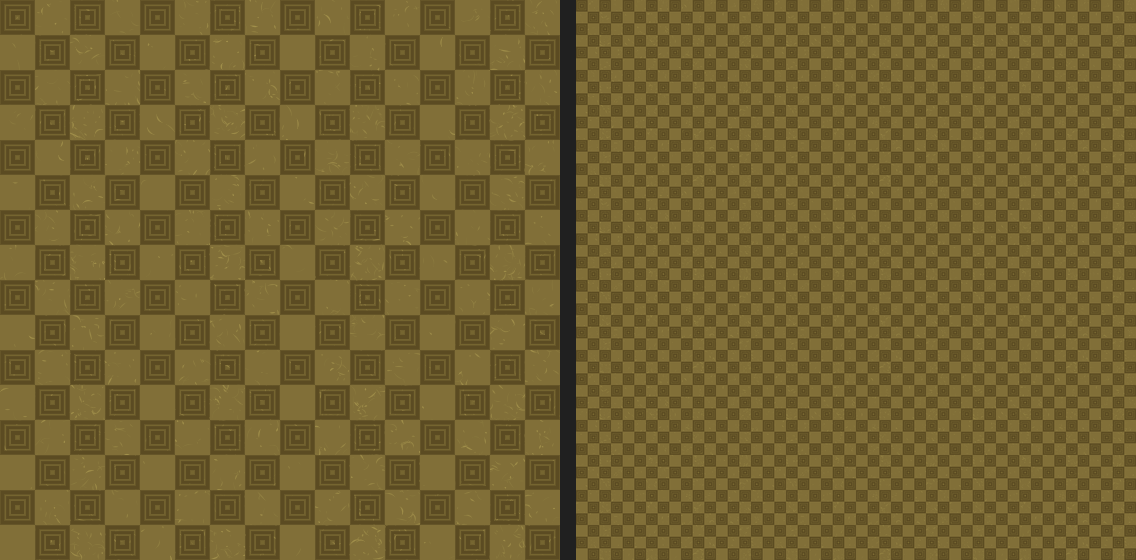
Left, the tile; right, the same tile 3 across and 3 down.
Reproduce this pattern procedurally as a Shadertoy shader.

```glsl
// A 16 by 16 checkerboard of plain ochre squares and dark squares inlaid with
// two concentric square rings and a dot. Short bent scratches, hashed per cell,
// wear the ochre; cell counts and wear cycles are whole, so the canvas tiles.

// Integer hash giving three values in 0..1.
vec3 hash3(uvec3 v) {
    v = v * 1664525u + 1013904223u;
    v.x += v.y * v.z; v.y += v.z * v.x; v.z += v.x * v.y;
    v ^= v >> 16u;
    v.x += v.y * v.z; v.y += v.z * v.x; v.z += v.x * v.y;
    return vec3(v >> 8u) / 16777216.0;
}

// Coverage of the region where the signed distance is negative.
float fill(float dist, float pixel) {
    return clamp(0.5 - dist / pixel, 0.0, 1.0);
}

// Square outline whose outer edge lies at the given half size.
float squareRing(float radius, float outer, float width, float pixel) {
    return fill(abs(radius - outer + 0.5 * width) - 0.5 * width, pixel);
}

// Tapered stroke along x, bent into a shallow arc.
float scratch(vec2 p, float reach, float halfWidth, float bend, float pixel) {
    float along = p.x / reach;
    float taper = halfWidth * (1.0 - along * along);
    float offset = abs(p.y + bend * (p.x * p.x - 0.3 * reach * reach));
    return fill(offset - taper, pixel) * min(1.0, 2.5 * halfWidth / pixel);
}

// Brightest scratch at a point of one cell; density thins them out.
float wear(vec2 p, uvec2 cell, float density, float pixel) {
    float worn = 0.0;
    for (uint i = 0u; i < 26u; i++) {
        vec3 place = hash3(uvec3(cell, i));
        vec3 form = hash3(uvec3(cell, i + 64u));
        float angle = 0.8 + 4.2 * (place.z - 0.5);
        float c = cos(angle), s = sin(angle);
        vec2 q = mat2(c, -s, s, c) * (p - place.xy + 0.5);
        float reach = mix(0.03, 0.15, form.x * form.x);
        float stroke = scratch(q, reach, mix(0.007, 0.02, form.y), 7.0 * (form.z - 0.5), pixel);
        float present = step(fract(form.x * 17.0 + form.z * 5.0), density);
        worn = max(worn, stroke * present * mix(0.25, 1.0, form.y * form.y));
    }
    return worn;
}

void mainImage(out vec4 fragColor, in vec2 fragCoord) {
    vec2 grid = 16.0 * fragCoord / iResolution.xy;
    float pixel = 16.0 / min(iResolution.x, iResolution.y);
    vec2 cell = floor(grid);
    vec2 p = fract(grid) - 0.5;
    float radius = max(abs(p.x), abs(p.y));

    // Dark squares on odd cells, with their inlay.
    float dark = mod(cell.x + cell.y, 2.0) * fill(radius - 0.492, pixel);
    float inlay = squareRing(radius, 0.37, 0.046, pixel);
    inlay = max(inlay, squareRing(radius, 0.235, 0.046, pixel));
    inlay = max(inlay, fill(radius - 0.065, pixel));

    vec3 ochre = vec3(0.505, 0.437, 0.22);
    vec3 tile = mix(vec3(0.355, 0.295, 0.135), vec3(0.46, 0.395, 0.19), inlay);
    vec3 color = mix(ochre, tile, dark);

    // Wear rises and falls every four cells and spares the dark ground.
    vec2 cycle = cos(1.5707963 * cell);
    float density = (0.5 - 0.4 * cycle.x) * (0.85 + 0.25 * cycle.y);
    float worn = wear(p, uvec2(cell), density, pixel);
    worn *= mix(1.0, 0.8 * inlay, dark);
    color = mix(color, vec3(0.63, 0.56, 0.29), worn);

    fragColor = vec4(color, 1.0);
}
```
